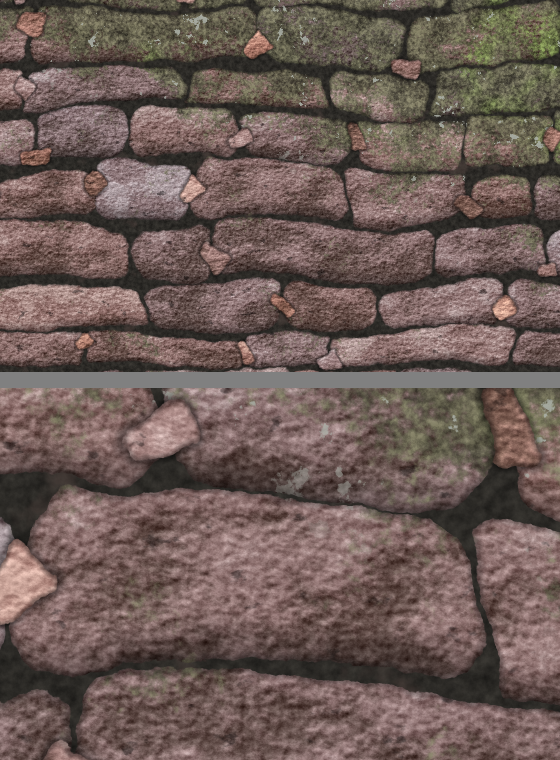
Top: the whole. Bottom: its middle third, enlarged.
This texture is drawn by a Shadertoy shader. Its source:

```glsl
#define ROWS 7.3
#define STONE_WIDTH 0.35
#define JOINT 0.0035
#define ROUGHNESS 0.014
#define CHINK_SHARE 0.6
#define MOSS_AMOUNT 0.85
#define RELIEF 0.27
#define BROWN vec3(0.375, 0.305, 0.285)
#define PINK vec3(0.56, 0.465, 0.46)
#define PALE vec3(0.675, 0.61, 0.605)
#define OLIVE vec3(0.40, 0.40, 0.31)
#define SHADOW vec3(0.18, 0.172, 0.157)

float hash(vec2 p) {
    vec3 q = fract(vec3(p.xyx) * 0.1031);
    q += dot(q, q.yzx + 33.33);
    return fract((q.x + q.y) * q.z);
}

vec2 gradient(vec2 cell) {
    float angle = 6.2832 * hash(cell + 57.0);
    return vec2(cos(angle), sin(angle));
}

float gradientNoise(vec2 p) {
    vec2 i = floor(p), f = p - i;
    vec2 u = f * f * f * (f * (f * 6.0 - 15.0) + 10.0);
    vec2 e = vec2(1.0, 0.0);
    float low = mix(dot(gradient(i), f), dot(gradient(i + e), f - e), u.x);
    float high = mix(dot(gradient(i + e.yx), f - e.yx), dot(gradient(i + 1.0), f - 1.0), u.x);
    return mix(low, high, u.y);
}

float fbm(vec2 p) {
    float sum = 0.0, amplitude = 0.7;
    for (int i = 0; i < 5; i++) {
        sum += amplitude * gradientNoise(p);
        p = mat2(1.6, 1.2, -1.2, 1.6) * p + 7.3;
        amplitude *= 0.56;
    }
    return sum;
}

vec2 rotate(vec2 p, float a) {
    return mat2(cos(a), -sin(a), sin(a), cos(a)) * p;
}

float roundBox(vec2 p, vec2 size, float radius) {
    vec2 q = abs(p) - size + radius;
    return length(max(q, 0.0)) + min(max(q.x, q.y), 0.0) - radius;
}

// Course and joint layout
float courseEdge(float row) {
    return (row + 0.5 * (hash(vec2(row, 3.0)) - 0.5)) / ROWS;
}

float courseWidth(float row) {
    return STONE_WIDTH * (0.75 + 0.5 * hash(vec2(row, 17.0)));
}

float jointX(float col, float row) {
    float jitter = 0.7 * (hash(vec2(col, row) + 31.0) - 0.5);
    return (col + jitter + hash(vec2(row, 11.0))) * courseWidth(row);
}

// Returns distance and height within the stone, from -1 to 1
vec2 stone(vec2 p, vec2 id) {
    vec2 lo = vec2(jointX(id.x, id.y), courseEdge(id.y));
    vec2 hi = vec2(jointX(id.x + 1.0, id.y), courseEdge(id.y + 1.0));
    vec2 size = 0.5 * (hi - lo) - JOINT;
    float slack = 0.2 * pow(hash(id + 5.0), 2.0) * size.y;
    p = rotate(p - 0.5 * (lo + hi) + vec2(0.0, slack), 0.12 * (hash(id + 9.0) - 0.5));
    size.y -= slack;
    vec2 taper = clamp(p / size, -1.0, 1.0) * (vec2(hash(id + 13.0), hash(id + 15.0)) - 0.5);
    size *= 1.0 + vec2(0.16, 0.26) * taper.yx;
    float radius = min(size.x, size.y) * mix(0.2, 0.8, hash(id + 21.0));
    return vec2(roundBox(p, size, radius), clamp(p.y / size.y, -1.0, 1.0));
}

// Small wedge stone set into a joint
vec2 chink(vec2 p, vec2 id) {
    if (hash(id + 41.0) > CHINK_SHARE) return vec2(1.0, 0.0);
    float level = mix(courseEdge(id.y), courseEdge(id.y + 1.0), 0.1 + 0.6 * hash(id + 43.0));
    vec2 size = mix(vec2(0.022, 0.014), vec2(0.046, 0.026), vec2(hash(id + 47.0), hash(id + 49.0)));
    p = rotate(p - vec2(jointX(id.x, id.y), level), 2.6 * (hash(id + 51.0) - 0.5));
    size.y *= 1.0 + 0.25 * p.x / size.x;
    return vec2(roundBox(p, size, 0.011), clamp(p.y / size.y, -1.0, 1.0));
}

vec3 rockColor(vec2 p, vec2 id, float lift) {
    vec2 q = (p + 3.7 * vec2(hash(id), hash(id + 2.0))) * vec2(8.0, 12.0);
    float blotch = fbm(q);
    float grain = fbm(q * 8.0);
    float tone = 0.58 + 0.8 * blotch + 0.4 * grain + 0.55 * (hash(id + 61.0) - 0.5) + 0.18 * lift;
    vec3 color = mix(BROWN, PINK, smoothstep(0.15, 0.7, tone));
    color = mix(color, PALE, smoothstep(0.65, 1.1, tone));
    color *= mix(vec3(0.98, 1.0, 1.04), vec3(1.04, 0.97, 0.94), hash(id + 67.0));
    float slope = 0.6 * (blotch - fbm(q + vec2(-0.07, 0.14)));
    slope += 0.75 * (grain - fbm(q * 8.0 + vec2(-0.12, 0.3)));
    float pits = smoothstep(0.3, 0.5, fbm(q * 3.1 + 19.0));
    return (color + RELIEF * slope) * (1.0 - 0.38 * pits);
}

void mainImage(out vec4 fragColor, in vec2 fragCoord) {
    vec2 uv = fragCoord / iResolution.y;
    float soft = 0.8 / iResolution.y;

    // Uneven courses and chipped outlines
    vec2 p = uv + vec2(0.0, 0.05 * gradientNoise(uv * 2.3));
    p += ROUGHNESS * vec2(gradientNoise(uv * 13.0), gradientNoise(uv * 11.0 + 40.0));
    p += 0.5 * ROUGHNESS * vec2(fbm(uv * 32.0), fbm(uv * 32.0 + 70.0));

    // Nearest stone, next stone and nearest wedge
    vec2 body = vec2(1.0, 0.0), wedge = body, bodyId = vec2(0.0), wedgeId = bodyId;
    float nextDist = 1.0;
    for (int j = -1; j <= 1; j++) {
        float row = floor(p.y * ROWS) + float(j);
        float col = floor(p.x / courseWidth(row) - hash(vec2(row, 11.0)));
        for (int i = -1; i <= 1; i++) {
            vec2 id = vec2(col + float(i), row);
            vec2 s = stone(p, id), w = chink(p, id);
            nextDist = min(nextDist, max(s.x, body.x));
            if (s.x < body.x) { body = s; bodyId = id; }
            if (w.x < wedge.x) { wedge = w; wedgeId = id; }
        }
    }
    float dist = max(body.x, 0.5 * (body.x - nextDist) + 0.8 * JOINT);
    dist += 0.008 * gradientNoise(uv * 6.0 + 8.0);

    // Shaded earth between stones
    float zone = smoothstep(0.36, 1.0, uv.y + 0.32 * (uv.x - 0.75));
    float fine = fbm(uv * 75.0);
    float speckle = fbm(uv * 130.0 + 15.0);
    vec3 color = SHADOW * (0.95 + 0.6 * fine);
    color = mix(color, 0.85 * BROWN, 0.5 * smoothstep(0.2, 0.5, fbm(uv * 10.0 + 23.0)));

    // Stone faces, rounded towards the joints
    vec3 face = rockColor(uv, bodyId, body.y) + 0.19 * speckle;
    face *= mix(0.7, 1.0, smoothstep(0.0, 0.007, -dist));
    face *= 1.0 - 0.3 * smoothstep(-0.4, -1.0, body.y);

    // Moss and pale lichen
    float growth = fbm(uv * 6.0 + 90.0) + 0.5 * fine + MOSS_AMOUNT * zone - 0.46 + 0.12 * body.y;
    float lush = smoothstep(0.2, 0.6, fbm(uv * 4.0 + 12.0) + 0.25 * zone * uv.x - 0.08);
    vec3 moss = mix(OLIVE, vec3(0.46, 0.54, 0.30), lush * zone);
    moss *= clamp(0.92 + 0.7 * fine + 0.5 * speckle + 0.7 * fbm(uv * 20.0), 0.45, 1.35);
    moss *= mix(0.65, 1.0, smoothstep(0.0, 0.01, -dist));
    face = mix(face, moss, 0.85 * smoothstep(-0.15, 0.25, growth));
    float lichen = 0.6 * fbm(uv * 30.0 + 5.0) + 0.6 * fbm(uv * 7.0 + 33.0) + 0.3 * fine;
    lichen = smoothstep(0.29, 0.38, lichen) * smoothstep(0.1, 0.5, zone);
    face = mix(face, vec3(0.67, 0.69, 0.66), 0.85 * lichen);
    color = mix(color, face, smoothstep(soft, -soft, dist));

    // Wedges with contact shadows
    color *= mix(0.55, 1.0, smoothstep(-0.002, 0.009, wedge.x));
    vec3 chip = rockColor(uv, wedgeId + 80.0, wedge.y) + 0.08 * speckle;
    chip *= mix(vec3(1.0), vec3(1.2, 1.03, 0.88), hash(wedgeId + 71.0));
    chip *= mix(0.7, 1.08, smoothstep(0.0, 0.006, -wedge.x));
    color = mix(color, chip, smoothstep(soft, -soft, wedge.x));

    fragColor = vec4(clamp(color, 0.0, 1.0), 1.0);
}
```
